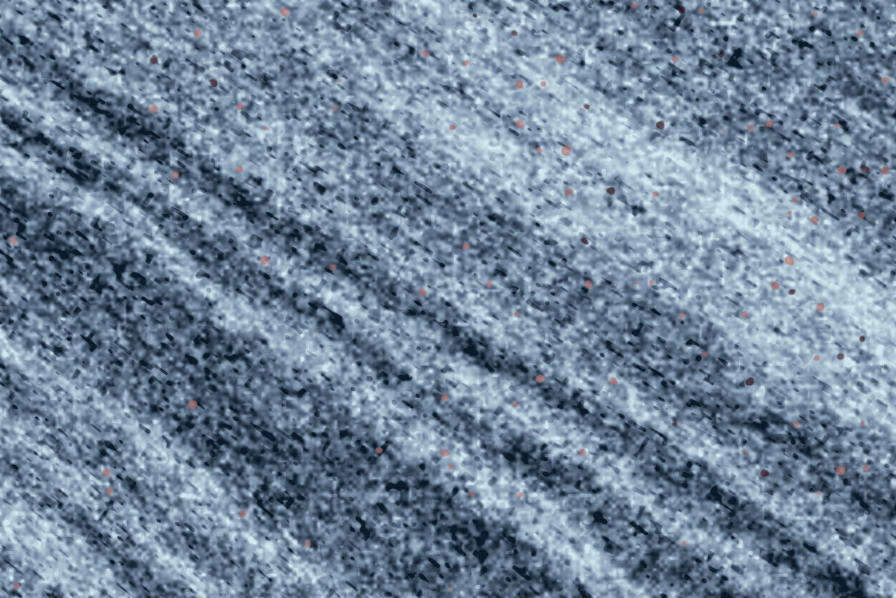
This texture is drawn by a Shadertoy shader. Its source:

```glsl
// Blue-grey banded gneiss: slanted light and dark layers that fan out slightly,
// drawn as soft bands over stretched noise, then covered with fine mineral
// grain, dark mica flecks and a scatter of small reddish garnets.

float hash(vec2 p) {
    return fract(sin(dot(p, vec2(127.1, 311.7))) * 43758.5453);
}

float noise(vec2 p) {
    vec2 i = floor(p), f = fract(p);
    f = f * f * (3.0 - 2.0 * f);
    return mix(mix(hash(i), hash(i + vec2(1, 0)), f.x),
               mix(hash(i + vec2(0, 1)), hash(i + vec2(1, 1)), f.x), f.y);
}

// Soft ridge around a centre line
float band(float v, float centre, float width) {
    float d = (v - centre) / width;
    return exp(-d * d);
}

// Lightness of the layers; v runs across them, x is the canvas position
float layers(float v, float x) {
    float tone = 0.56;
    // upper, paler part
    tone -= 0.07 * (1.0 - smoothstep(-0.65, -0.5, v));
    tone += 0.21 * band(v, -0.43, 0.08) * smoothstep(0.4, 1.1, x);
    tone += 0.11 * band(v, -0.26, 0.06);
    tone -= 0.05 * band(v, -0.10, 0.06) * (1.0 + 2.0 * smoothstep(0.7, 1.3, x));
    tone += 0.08 * band(v, 0.01, 0.025);
    // strong stripes through the middle
    tone -= 0.24 * band(v, 0.07, 0.035);
    tone += 0.14 * band(v, 0.135, 0.028);
    tone -= 0.22 * band(v, 0.19, 0.035);
    tone += 0.15 * band(v, 0.245, 0.025);
    // broad dark layer and the thin stripes below it
    tone -= 0.19 * smoothstep(0.26, 0.32, v) * (1.0 - smoothstep(0.45, 0.54, v));
    tone += 0.10 * band(v, 0.56, 0.03);
    tone -= 0.16 * band(v, 0.64, 0.035);
    tone += 0.17 * band(v, 0.70, 0.015);
    tone -= 0.14 * band(v, 0.76, 0.03);
    tone += 0.14 * band(v, 0.86, 0.05);
    return tone;
}

// Slate to pale ice blue, indexed by lightness
vec3 stoneColour(float tone) {
    vec3 slate = vec3(0.04, 0.10, 0.16);
    vec3 steel = vec3(0.48, 0.57, 0.67);
    vec3 ice = vec3(0.82, 0.91, 0.94);
    vec3 low = mix(slate, steel, clamp((tone - 0.10) / 0.47, 0.0, 1.0));
    return mix(low, ice, clamp((tone - 0.57) / 0.34, 0.0, 1.0));
}

// Sparse irregular dots, denser toward the upper right
float garnets(vec2 p) {
    vec2 cell = floor(p * 26.0);
    vec2 centre = 0.25 + 0.5 * vec2(hash(cell + 3.1), hash(cell + 7.7));
    float chance = mix(0.03, 0.16, smoothstep(0.7, 1.8, p.x + p.y));
    float radius = 0.09 + 0.10 * hash(cell + 5.3);
    float d = length(fract(p * 26.0) - centre) + 0.14 * (noise(p * 120.0) - 0.5);
    return step(hash(cell), chance) * (1.0 - smoothstep(radius - 0.06, radius + 0.06, d));
}

void mainImage(out vec4 fragColor, in vec2 fragCoord) {
    vec2 p = fragCoord / iResolution.y;

    // Flow coordinates: u along the layers, v across them
    float u = dot(vec2(p.x, 1.0 - p.y), vec2(0.84, 0.54));
    float v = 1.0 - p.y - 0.64 * p.x;
    v -= 0.16 * p.x * smoothstep(0.05, 0.75, v);

    // Wavy, frayed layer edges
    float bent = v + 0.035 * (noise(vec2(u * 5.0, v * 9.0)) - 0.5)
                   + 0.022 * (noise(vec2(u * 16.0, v * 40.0)) - 0.5);
    float tone = layers(bent, p.x);

    // Long streaks and cloudy patches along the flow
    tone += 0.15 * (noise(vec2(u * 4.0, v * 26.0) + 11.0) - 0.5);
    tone += 0.17 * (noise(vec2(u * 13.0, v * 75.0) + 23.0) - 0.5);
    tone += 0.08 * (noise(p * 22.0) - 0.5);

    // Mineral grain, calmer in the palest layers
    float calm = mix(1.0, 0.6, smoothstep(0.58, 0.78, tone));
    float grain = 0.40 * (noise(vec2(u * 85.0, v * 105.0)) - 0.5)
                + 0.30 * (noise(p * 150.0 + 41.0) - 0.5);
    float mica = smoothstep(0.70, 0.92, noise(vec2(u * 72.0, v * 100.0) + 67.0));
    float quartz = smoothstep(0.70, 0.92, noise(p * 105.0 + 89.0));
    tone += calm * (grain - 0.27 * mica + 0.16 * quartz);

    // Garnets: dusty pink, some of them dark
    vec3 colour = stoneColour(tone);
    float darkness = step(0.82, hash(floor(p * 26.0) + 9.4));
    vec3 garnet = mix(vec3(0.66, 0.44, 0.44), vec3(0.24, 0.13, 0.17), darkness);
    colour = mix(colour, garnet + 0.3 * grain, 0.75 * garnets(p));

    fragColor = vec4(clamp(colour, 0.0, 1.0), 1.0);
}
```
